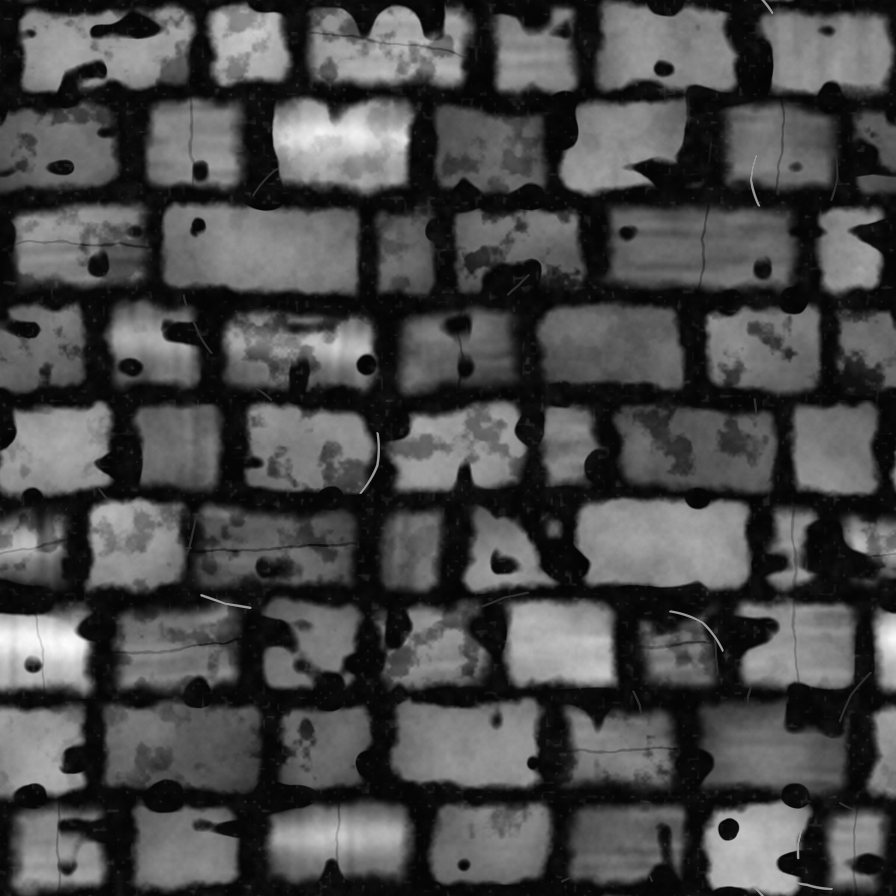
This texture map is drawn by a WebGL 1 fragment shader. Its source:

```glsl
precision highp float;
// Tiling grey height map of old, worn cobblestones in nine staggered rows with dark mossy joints.

uniform vec2 u_resolution;

const float ROWS = 9.0;

float hash(vec2 p) {
  vec3 q = fract(p.xyx * vec3(0.1031, 0.1030, 0.0973));
  q += dot(q, q.yzx + 33.33);
  return fract((q.x + q.y) * q.z);
}

// Value noise on a lattice that wraps after freq cells
float noise(vec2 uv, vec2 freq) {
  vec2 p = uv * freq;
  vec2 i = floor(p);
  vec2 f = fract(p);
  f = f * f * (3.0 - 2.0 * f);
  vec2 a = mod(i, freq);
  vec2 b = mod(i + 1.0, freq);
  vec2 seed = freq.yx + 7.0;
  return mix(mix(hash(a + seed), hash(vec2(b.x, a.y) + seed), f.x),
             mix(hash(vec2(a.x, b.y) + seed), hash(b + seed), f.x), f.y);
}

float fbm(vec2 uv, vec2 freq) {
  float sum = 0.0;
  float amp = 0.533;
  for (int i = 0; i < 4; i++) {
    sum += amp * noise(uv, freq);
    freq *= 2.0;
    amp *= 0.5;
  }
  return sum;
}

// Position of the k-th upright joint of a row, in stone widths
float joint(float k, float row, float count) {
  return k + 0.5 * hash(vec2(mod(k, count) + 3.0, row + 41.0));
}

float roundBox(vec2 p, vec2 halfSize, float radius) {
  vec2 e = abs(p) - halfSize + radius;
  return length(max(e, 0.0)) + min(max(e.x, e.y), 0.0) - radius;
}

// Brightness of bent twigs and hairs scattered over the tile
float twigs(vec2 uv, float pixel) {
  float light = 0.0;
  for (int i = 0; i < 30; i++) {
    float n = float(i);
    vec2 center = vec2(hash(vec2(n, 11.0)), hash(vec2(n, 23.0)));
    vec2 p = fract(uv - center + 0.5) - 0.5;
    float angle = 6.2832 * hash(vec2(n, 37.0));
    float c = cos(angle);
    float s = sin(angle);
    p = vec2(c * p.x + s * p.y, c * p.y - s * p.x);
    float reach = mix(0.012, 0.04, hash(vec2(n, 53.0)));
    p.y += 12.0 * (hash(vec2(n, 61.0)) - 0.5) * p.x * p.x + 0.1 * abs(p.x);
    float d = length(vec2(max(abs(p.x) - reach, 0.0), p.y));
    float strength = n < 7.0 ? 0.6 : 0.18;
    light = max(light, strength * (1.0 - smoothstep(0.0005, 0.0012 + pixel, d)));
  }
  return light;
}

void main() {
  vec2 uv = gl_FragCoord.xy / u_resolution;
  float pixel = 1.0 / min(u_resolution.x, u_resolution.y);

  // Slightly wavy rows of six or seven stones
  vec2 p = uv + 0.018 * (vec2(noise(uv, vec2(6.0)), noise(uv, vec2(7.0))) - 0.5);
  float y = p.y * ROWS;
  float row = mod(floor(y), ROWS);
  float count = row < 5.0 && row != 1.0 ? 7.0 : 6.0;
  float x = p.x * count + 0.5 * mod(row, 2.0) + 0.4 * hash(vec2(row, 5.0));
  float k = floor(x);
  if (x < joint(k, row, count)) k -= 1.0;
  float left = joint(k, row, count);
  float right = joint(k + 1.0, row, count);
  vec2 id = vec2(mod(k, count), row) + 17.0;
  float h1 = hash(id);
  float h2 = hash(id + 31.0);
  float h3 = hash(id + 67.0);
  float h4 = hash(id + 93.0);

  // Ragged block outline with bites out of the edges
  vec2 q = vec2((x - 0.5 * (left + right)) / count, (fract(y) - 0.5) / ROWS);
  vec2 size = vec2(0.5 * (right - left) / count, 0.5 / ROWS);
  size -= vec2(0.007 + 0.008 * h2, 0.006 + 0.004 * h3);
  float d = roundBox(q, size, 0.014);
  d += 0.022 * (fbm(uv, vec2(32.0)) - 0.5);
  d += 0.03 * smoothstep(0.68, 0.92, noise(uv, vec2(27.0)));
  float blur = mix(0.007, 0.019, h4 * h4);
  float mask = 1.0 - smoothstep(-blur, 0.004, d);

  // Stone tone: tilt, domed falloff, stains, streaks and grain
  vec2 n = q / size;
  float tone = mix(0.32, 0.66, h1);
  tone += 0.12 * dot(n, vec2(h2, h3) - 0.5);
  tone -= 0.07 * dot(n * n, n * n);
  tone += 0.3 * (fbm(uv, vec2(14.0)) - 0.5);
  float stain = smoothstep(0.52, 0.72, fbm(uv, vec2(38.0)));
  tone -= 0.26 * stain * smoothstep(0.15, 0.9, h3);
  vec2 grainDir = h2 < 0.7 ? vec2(12.0, 110.0) : vec2(110.0, 12.0);
  tone += 0.12 * step(0.5, h4) * (noise(p, grainDir) - 0.5);
  tone += 0.07 * (fbm(uv, vec2(150.0)) - 0.5);
  tone += 0.3 * step(0.9, h2) * exp(-5.0 * (n.y - 0.15) * (n.y - 0.15));

  // Hairline crack on some stones
  vec2 along = h3 < 0.5 ? q.xy : q.yx;
  float crack = abs(along.x + 0.25 * along.y * (h1 - 0.5) + 0.012 * (fbm(uv, vec2(30.0)) - 0.5));
  tone -= 0.13 * step(0.72, h4) * (1.0 - smoothstep(0.0004, 0.0012 + pixel, crack));

  // Dark joints with moss and crumbs
  float moss = fbm(uv, vec2(90.0));
  float ground = 0.015 + 0.14 * moss * moss * fbm(uv, vec2(20.0));
  ground += 0.12 * smoothstep(0.72, 0.95, noise(uv, vec2(190.0))) * moss;

  float grey = mix(ground, max(tone, 0.06), mask);
  grey = max(grey, twigs(uv, pixel));
  gl_FragColor = vec4(vec3(clamp(grey, 0.0, 1.0)), 1.0);
}
```
